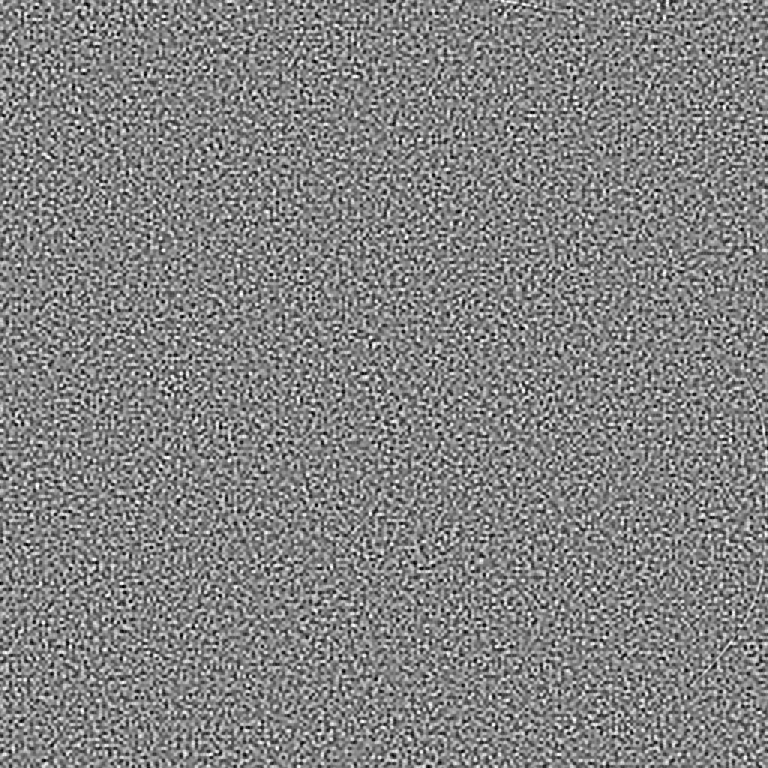
This texture is drawn by a Shadertoy shader. Its source:

```glsl
// Fine grey band-passed grain crossed by a few faint broken contour lines.

const float GRAIN_CELLS = 256.0;   // noise cells across the canvas
const float CORE_SIGMA = 0.46;     // grain core, in cells
const float HALO_SIGMA = 0.80;     // opposing halo around the core, in cells
const float MEAN_GREY = 0.511;
const float CONTRAST = 0.166;      // standard deviation of the grain
const float LINE_WIDTH = 0.0018;
const float LINE_STRENGTH = 0.20;

// Integer hash
uint hashBits(ivec2 cell) {
    uint h = uint(cell.x + 4096) * 1597334677u ^ uint(cell.y + 4096) * 3812015801u;
    h = (h ^ (h >> 16)) * 2146121005u;
    h = (h ^ (h >> 15)) * 2221713035u;
    return h ^ (h >> 16);
}

// Zero-mean, unit-variance value with a triangular distribution
float grainValue(ivec2 cell) {
    uint h = hashBits(cell);
    float sum = float(h & 65535u) + float(h >> 16);
    return (sum / 65535.0 - 1.0) * sqrt(6.0);
}

float gaussian(float r2, float sigma) {
    float s2 = sigma * sigma;
    return exp(-0.5 * r2 / s2) / s2;
}

// White noise filtered by a difference of Gaussians, scaled to unit variance
float bandGrain(vec2 p) {
    ivec2 base = ivec2(floor(p));
    float sum = 0.0, energy = 0.0;
    for (int y = -3; y <= 3; y++)
    for (int x = -3; x <= 3; x++) {
        ivec2 cell = base + ivec2(x, y);
        vec2 d = p - vec2(cell) - 0.5;
        float r2 = dot(d, d);
        float weight = gaussian(r2, CORE_SIGMA) - gaussian(r2, HALO_SIGMA);
        sum += weight * grainValue(cell);
        energy += weight * weight;
    }
    return sum * inversesqrt(energy);
}

// Smooth value noise in 0..1, used to break up the lines
float patches(vec2 p) {
    ivec2 i = ivec2(floor(p));
    vec2 f = smoothstep(0.0, 1.0, fract(p));
    float a = mix(grainValue(i), grainValue(i + ivec2(1, 0)), f.x);
    float b = mix(grainValue(i + ivec2(0, 1)), grainValue(i + ivec2(1, 1)), f.x);
    return smoothstep(-0.8, 0.9, mix(a, b, f.y));
}

// Thin line with opposite flanks
float ridge(float distance) {
    float x = distance / LINE_WIDTH;
    return (1.0 - x * x) * exp(-0.5 * x * x);
}

float arcLine(vec2 p, vec2 center, float radius, float fromAngle, float toAngle) {
    vec2 d = p - center;
    float angle = atan(d.y, d.x);
    float span = smoothstep(fromAngle, fromAngle + 0.1, angle)
               * (1.0 - smoothstep(toAngle - 0.1, toAngle, angle));
    return ridge(length(d) - radius) * span;
}

float segmentLine(vec2 p, vec2 a, vec2 b) {
    vec2 along = b - a;
    float t = clamp(dot(p - a, along) / dot(along, along), 0.0, 1.0);
    return ridge(length(p - a - along * t));
}

float contours(vec2 uv) {
    vec2 p = uv + 0.005 * sin(uv.yx * vec2(23.0, 19.0));
    float lines = arcLine(p, vec2(0.645, 0.35), 0.358, -1.25, 0.80);
    lines += arcLine(p, vec2(0.60, 0.20), 0.80, 1.15, 2.20);
    lines -= 0.8 * segmentLine(p, vec2(0.13, 0.42), vec2(0.20, 0.29));
    lines -= 0.8 * segmentLine(p, vec2(0.23, 0.28), vec2(0.33, 0.10));
    return lines * patches(uv * 13.0);
}

void mainImage(out vec4 fragColor, in vec2 fragCoord) {
    vec2 uv = fragCoord / iResolution.xy;
    float grey = MEAN_GREY + CONTRAST * bandGrain(uv * GRAIN_CELLS);
    grey += LINE_STRENGTH * contours(uv);
    fragColor = vec4(vec3(clamp(grey, 0.0, 1.0)), 1.0);
}
```
